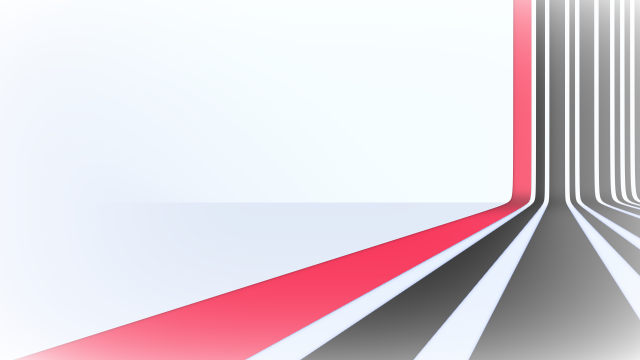
Give the GLSL for this background, as a Shadertoy shader.

```glsl
// Red and grey bands run down a pale wall, bend, and fan out across the floor.

// Layout, in units of the canvas height
const float ASPECT = 16.0 / 9.0;
const float HORIZON = 0.4375;
const float VANISH_X = 1.5454;
const float FAN_RATE = 26.57;
const float BEND_SIZE = 0.010;
const float RED_LEFT = 1.4259;
const float RED_RIGHT = 1.4769;
const float STRIPE_WIDTH = 0.0122;
const int STRIPES = 8;
const float STRIPE_LEFT[STRIPES] = float[STRIPES](
    1.4769, 1.5139, 1.5694, 1.5972, 1.6505, 1.6944, 1.7222, 1.7500);

// Colours
const vec3 WALL_BRIGHT = vec3(0.965, 0.993, 1.0);
const vec3 WALL_SIDE = vec3(0.915, 0.94, 0.985);
const vec3 FLOOR_PALE = vec3(0.88, 0.915, 0.967);
const vec3 STRIPE_WALL = vec3(0.97, 0.98, 0.99);
const vec3 STRIPE_FLOOR = vec3(0.91, 0.945, 0.995);
const vec3 RIM_BLUE = vec3(0.58, 0.66, 0.94);
const vec3 RED_WALL = vec3(0.98, 0.32, 0.43);
const vec3 RED_FLOOR = vec3(0.97, 0.22, 0.36);
const float GREY_DARK = 0.21;
const float GREY_LIGHT = 0.36;

const float EDGE_FADE = 0.45;
const float FADE_POWER = 3.5;
const float RIM_WIDTH = 0.0028;
const float SHADOW_SIZE = 0.025;

// Antialiased coverage of the interval from a to b
float band(float x, float a, float b, float blur) {
    return clamp((x - a) / blur + 0.5, 0.0, 1.0)
         - clamp((x - b) / blur + 0.5, 0.0, 1.0);
}

// Pale room: the wall merges with the floor towards the left
vec3 roomColor(vec2 p, float onFloor) {
    float centre = smoothstep(0.0, 1.0, p.x * 0.75 + (p.y - HORIZON) * 0.7);
    vec3 wall = mix(WALL_SIDE, WALL_BRIGHT, centre);
    vec3 ground = mix(WALL_SIDE, FLOOR_PALE, smoothstep(0.1, 0.7, p.x));
    ground = mix(ground, WALL_SIDE, smoothstep(HORIZON, 0.0, p.y));
    wall = mix(ground, wall, smoothstep(0.1, 0.65, p.x + (p.y - HORIZON) * 2.0));
    return mix(wall, ground, onFloor);
}

void mainImage(out vec4 fragColor, in vec2 fragCoord) {
    vec2 uv = fragCoord / iResolution.xy;
    vec2 p = vec2(uv.x * ASPECT, uv.y);
    float pixel = 1.0 / iResolution.y;

    // Undo the floor fan, with a soft bend, to get a wall coordinate
    float below = HORIZON - p.y;
    float depth = 0.5 * (below + sqrt(below * below + BEND_SIZE * BEND_SIZE));
    float across = VANISH_X + (p.x - VANISH_X) / (1.0 + FAN_RATE * depth);
    float blur = max(length(vec2(dFdx(across), dFdy(across))), 1e-6);
    float onFloor = clamp(below / pixel + 0.5, 0.0, 1.0);
    float floorBlend = smoothstep(-0.01, 0.03, below);
    float shadow = exp(-pow(below / SHADOW_SIZE, 2.0));

    vec3 color = roomColor(p, onFloor);

    // Grey panels
    float grey = mix(GREY_DARK, GREY_LIGHT, smoothstep(1.485, 1.56, across));
    grey *= 1.0 - 0.2 * shadow;
    color = mix(color, vec3(grey), clamp((across - RED_RIGHT) / blur + 0.5, 0.0, 1.0));

    // Red band with a thin dark left edge
    vec3 red = mix(RED_WALL, RED_FLOOR, floorBlend) * (1.0 - 0.28 * shadow);
    float edgeDistance = abs(across - RED_LEFT) * pixel / blur;
    red *= 1.0 - 0.3 * exp(-edgeDistance / RIM_WIDTH);
    color = mix(color, red, band(across, RED_LEFT, RED_RIGHT, blur));

    // White stripes, rimmed in blue on the floor
    for (int i = 0; i < STRIPES; i++) {
        float left = STRIPE_LEFT[i];
        float right = left + STRIPE_WIDTH;
        float toEdge = min(abs(across - left), abs(across - right)) * pixel / blur;
        vec3 stripe = mix(STRIPE_WALL, STRIPE_FLOOR, floorBlend);
        stripe = mix(stripe, RIM_BLUE, 0.75 * floorBlend * exp(-toEdge / RIM_WIDTH));
        color = mix(color, stripe, band(across, left, right, blur));
    }

    // White fade towards the borders
    vec2 q = pow(abs(uv * 2.0 - 1.0), vec2(FADE_POWER));
    color = mix(color, vec3(1.0), clamp(EDGE_FADE * (q.x + q.y), 0.0, 1.0));

    fragColor = vec4(color, 1.0);
}
```
